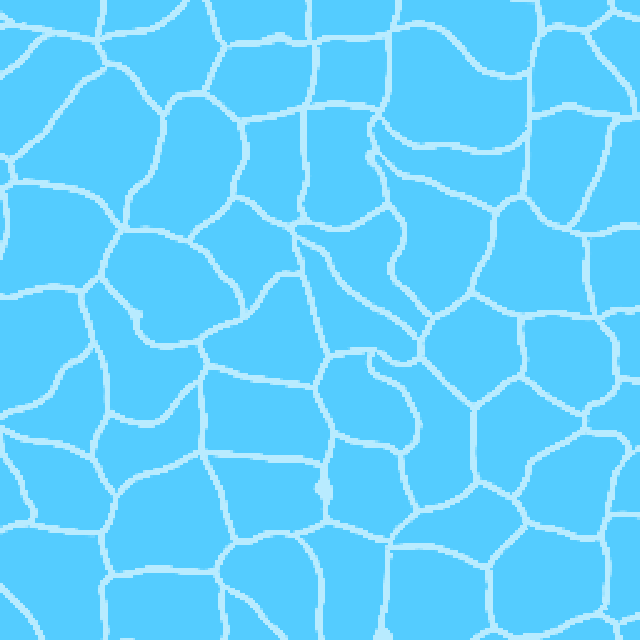
Write a three.js fragment shader that draws this pattern.

```glsl
// Cartoon water: a flat blue surface crossed by a net of pale ripple lines.
// The net is the set of borders of a Voronoi diagram, bent by smooth noise,
// with an even line width, drawn on a coarse grid for slightly stepped edges.

varying vec2 vUv;

// Two random values in 0..1 for a grid point.
vec2 hash2(vec2 p) {
  vec3 q = fract(p.xyx * vec3(0.1031, 0.1030, 0.0973));
  q += dot(q, q.yzx + 33.33);
  return fract((q.xx + q.yz) * q.zy);
}

// Smooth value noise with two independent channels, centred on zero.
vec2 noise2(vec2 p) {
  vec2 i = floor(p);
  vec2 f = fract(p);
  f = f * f * f * (f * (f * 6.0 - 15.0) + 10.0);
  vec2 low = mix(hash2(i), hash2(i + vec2(1.0, 0.0)), f.x);
  vec2 high = mix(hash2(i + vec2(0.0, 1.0)), hash2(i + vec2(1.0, 1.0)), f.x);
  return mix(low, high, f.y) - 0.5;
}

// Bends the canvas so that straight borders become wavy.
vec2 warp(vec2 p) {
  return p + 0.082 * noise2(p * 9.0 + 31.0) + 0.016 * noise2(p * 21.0 + 77.0);
}

// Distance to the nearest cell border in x, border normal in yz.
vec3 voronoiBorder(vec2 p) {
  vec2 scale = vec2(6.3, 7.5);
  vec2 g = p * scale + 12.0;
  vec2 base = floor(g);

  // Nearest cell centre.
  vec2 nearest = vec2(0.0);
  float best = 10.0;
  for (int y = -2; y <= 2; y++) {
    for (int x = -2; x <= 2; x++) {
      vec2 id = base + vec2(float(x), float(y));
      vec2 r = (id + 0.1 + 0.8 * hash2(id) - g) / scale;
      float d = dot(r, r);
      if (d < best) {
        best = d;
        nearest = r;
      }
    }
  }

  // Closest bisector between that centre and its neighbours.
  vec3 border = vec3(10.0, 1.0, 0.0);
  for (int y = -2; y <= 2; y++) {
    for (int x = -2; x <= 2; x++) {
      vec2 id = base + vec2(float(x), float(y));
      vec2 r = (id + 0.1 + 0.8 * hash2(id) - g) / scale;
      vec2 between = r - nearest;
      if (dot(between, between) > 0.000001) {
        vec2 n = normalize(between);
        float d = dot(0.5 * (r + nearest), n);
        if (d < border.x) border = vec3(d, n);
      }
    }
  }
  return border;
}

void main() {
  // Coarse square grid that steps the line edges.
  vec2 p = (floor(vUv * 256.0) + 0.5) / 256.0;

  vec2 w = warp(p);
  vec3 border = voronoiBorder(w);

  // Undo the local stretch of the warp to keep the line width even.
  float e = 0.002;
  vec2 dx = (warp(p + vec2(e, 0.0)) - w) / e;
  vec2 dy = (warp(p + vec2(0.0, e)) - w) / e;
  float stretch = length(vec2(dot(dx, border.yz), dot(dy, border.yz)));
  float dist = border.x / max(stretch, 0.4);

  float line = 1.0 - smoothstep(0.0047, 0.0057, dist);
  vec3 water = vec3(0.33, 0.80, 1.00);
  vec3 ripple = vec3(0.72, 0.92, 1.00);
  gl_FragColor = vec4(mix(water, ripple, line), 1.0);
}
```
